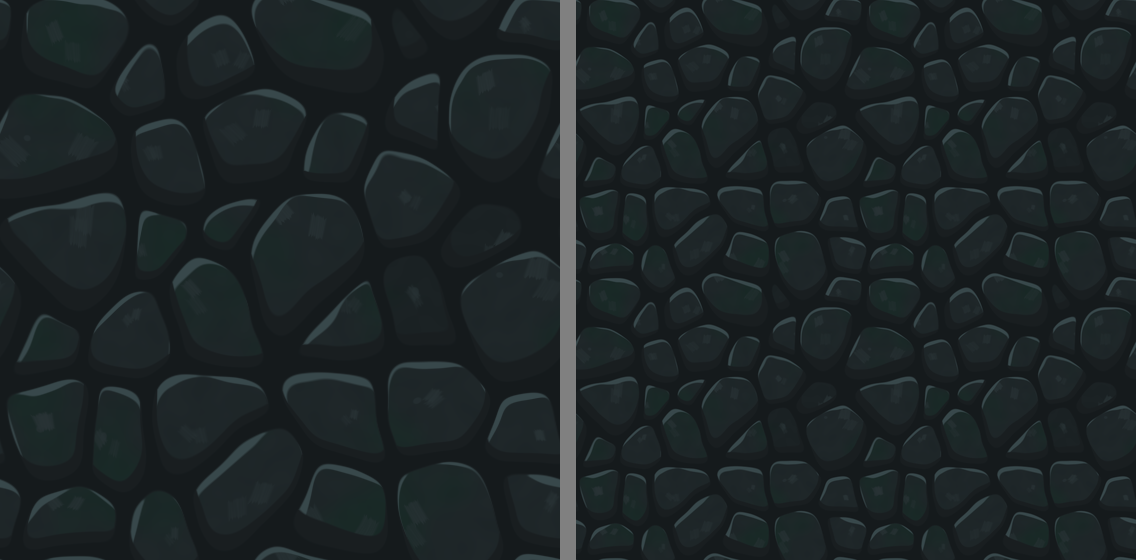
Left, the tile; right, the same tile 2 across and 2 down.
Write a WebGL 1 fragment shader that draws this texture.

```glsl
precision highp float;
// Dark river stones seen from above, painted flat with lit upper rims.
// A weighted Voronoi grid that wraps gives each stone; soft minima round it,
// and shifted copies of the same outline cut the side, the face and the rim.
uniform vec2 u_resolution;

const float GRID = 6.0;

vec2 hash2(vec2 p) {
  vec2 s = vec2(dot(p, vec2(127.1, 311.7)), dot(p, vec2(269.5, 183.3)));
  return fract(sin(s) * 43758.55);
}

float corner(vec2 cell, vec2 offset, float period, float seed) {
  float a = 6.2832 * hash2(mod(cell, period) + seed).x;
  return dot(vec2(cos(a), sin(a)), offset);
}

// Gradient noise that repeats after a whole number of cells.
float noise(vec2 p, float period, float seed) {
  vec2 i = floor(p), f = p - i;
  vec2 u = f * f * f * (f * (f * 6.0 - 15.0) + 10.0);
  vec2 e = vec2(1.0, 0.0);
  float low = mix(corner(i, f, period, seed),
                  corner(i + e, f - e, period, seed), u.x);
  float high = mix(corner(i + e.yx, f - e.yx, period, seed),
                   corner(i + 1.0, f - 1.0, period, seed), u.x);
  return mix(low, high, u.y);
}

// Centre in xy, size in z.
vec3 stone(vec2 cell) {
  vec2 id = mod(cell, GRID);
  float size = hash2(id + 41.0).x;
  vec2 centre = (cell + 0.5 + 0.72 * (hash2(id + 7.0) - 0.5)) / GRID;
  return vec3(centre, mix(0.02, 0.14, size * size));
}

void main() {
  vec2 uv = gl_FragCoord.xy / u_resolution;
  float aa = 1.0 / min(u_resolution.x, u_resolution.y);

  // Bend space so the stones become uneven.
  vec2 p = uv + 0.034 * vec2(noise(uv * 5.0, 5.0, 3.0), noise(uv * 5.0, 5.0, 19.0))
              + 0.007 * vec2(noise(uv * 13.0, 13.0, 5.0), noise(uv * 13.0, 13.0, 29.0));
  vec2 base = floor(p * GRID);

  // Find the stone that owns this point.
  vec3 own = vec3(0.0);
  vec2 ownCell = base;
  float best = 9.0;
  for (int y = -2; y <= 2; y++) {
    for (int x = -2; x <= 2; x++) {
      vec2 cell = base + vec2(float(x), float(y));
      vec3 s = stone(cell);
      vec2 d = p - s.xy;
      float power = dot(d, d) - s.z * s.z;
      if (power < best) {
        best = power;
        own = s;
        ownCell = cell;
      }
    }
  }
  vec2 id = mod(ownCell, GRID);
  vec2 mood = hash2(id + 73.0);
  vec2 trait = hash2(id + 97.0);

  // Outline, outline lifted for the face, outline lowered for the rim.
  vec2 lift = vec2(0.024 * (mood.x - 0.5), -0.014 - 0.17 * own.z);
  float rimWidth = 0.014 * smoothstep(-0.35, 0.3, noise(uv * 9.0, 9.0, 61.0));
  vec2 light = rimWidth * vec2(0.7 * mood.y - 0.75, 1.0);
  float rounding = 0.008 + 0.08 * own.z;
  vec3 sum = vec3(0.0);
  for (int y = -2; y <= 2; y++) {
    for (int x = -2; x <= 2; x++) {
      vec3 s = stone(base + vec2(float(x), float(y)));
      vec2 axis = own.xy - s.xy;
      float span = length(axis);
      if (span > 0.0001) {
        vec2 a = p - s.xy, b = p - own.xy;
        float edge = (dot(a, a) - s.z * s.z - dot(b, b) + own.z * own.z) / (2.0 * span);
        vec3 shifts = vec3(0.0, dot(axis, lift), dot(axis, light)) / span;
        sum += exp(-(edge + shifts) / rounding);
      }
    }
  }
  vec3 field = -rounding * log(sum + 1e-9) - 0.0095;
  float body = smoothstep(-aa, aa, field.x);
  float face = smoothstep(-aa, aa, min(field.x - 0.0015, field.y));
  float rim = face * (1.0 - smoothstep(-aa, aa, field.z - 0.0015));
  rim *= smoothstep(0.001, 0.004, rimWidth) * step(0.12, trait.x);

  // Face paint: slate with teal washes and faint mottling.
  float wash = noise(uv * 4.0, 4.0, 11.0) + 0.5 * noise(uv * 11.0, 11.0, 37.0);
  vec3 paint = mix(vec3(0.118, 0.149, 0.158), vec3(0.098, 0.160, 0.150),
                   smoothstep(-0.1, 0.55, wash + 0.4 * (trait.y - 0.5)));
  paint += 0.008 * noise(uv * vec2(24.0, 24.0), 24.0, 53.0);
  paint *= mix(0.88, 1.0, step(0.12, trait.x));

  // Two dry brush dabs on each stone.
  for (int i = 0; i < 2; i++) {
    vec2 h = hash2(id + 130.0 + 17.0 * float(i));
    float turn = 1.6 * (h.x - 0.5);
    vec2 q = p - own.xy - own.z * vec2(1.3, 0.9) * (h - vec2(0.5, 0.25));
    q = mat2(cos(turn), sin(turn), -sin(turn), cos(turn)) * q;
    float streak = noise(q * vec2(260.0, 25.0), 64.0, 83.0);
    vec2 box = abs(q) - (0.007 + 0.11 * own.z) * vec2(0.9, 1.1 + 0.4 * streak);
    float dab = 1.0 - smoothstep(-0.004, 0.002, max(box.x, box.y));
    paint = mix(paint, vec3(0.158, 0.198, 0.208), dab * (0.3 + 0.5 * h.y + 0.25 * streak));
  }

  // A small round pore on some stones.
  float pore = length(p - own.xy - vec2(-0.3, 0.35) * own.z) - 0.006;
  paint = mix(paint, vec3(0.15, 0.19, 0.20), 0.7 * step(0.7, mood.x) * smoothstep(aa, -aa, pore));

  vec3 color = mix(vec3(0.081, 0.103, 0.111), vec3(0.099, 0.118, 0.127), body);
  color = mix(color, paint, face);
  color = mix(color, vec3(0.225, 0.288, 0.300), 0.95 * rim);
  gl_FragColor = vec4(color, 1.0);
}
```
